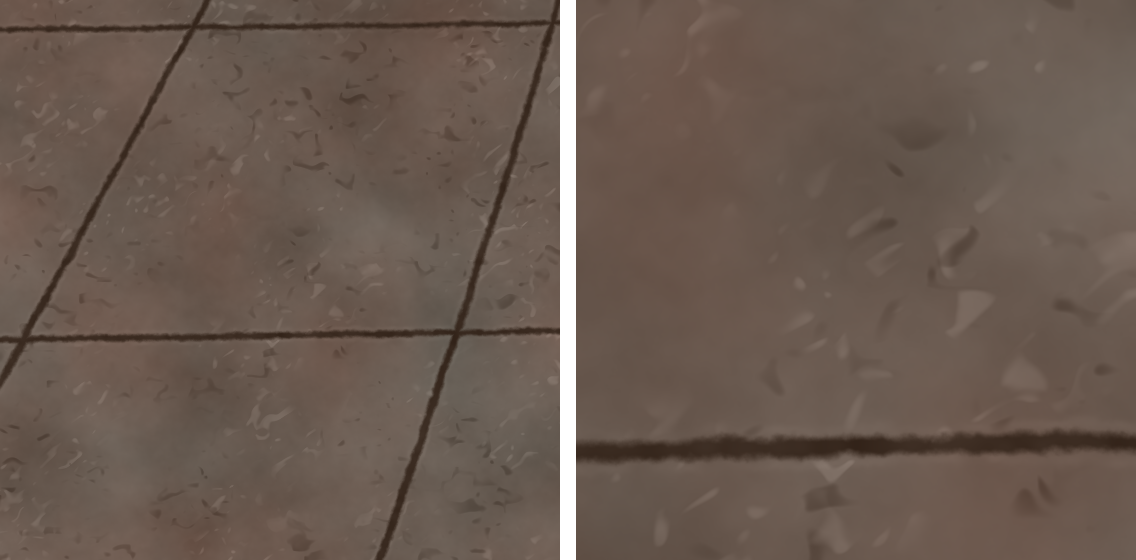
Left: the whole. Right: its middle third, enlarged.
Give the GLSL for this texture, as a Shadertoy shader.

```glsl
#define STONE vec3(0.412, 0.352, 0.313)
#define JOINT_CORE vec3(0.205, 0.145, 0.105)
#define HUE_SHIFT vec3(0.035, -0.012, -0.020)
#define JOINT_HALF_WIDTH 0.0058
#define JOINT_SOFTNESS 0.0030
#define JOINT_ROUGHNESS 0.0032
#define JOINT_WANDER 0.0036
#define MOTTLE_CONTRAST 0.150
#define GRAIN_CONTRAST 0.022
#define PIT_DEPTH 0.075
#define CHIP_LIGHT 0.070

float hash(vec2 p) {
    vec3 q = fract(p.xyx * 0.1031);
    q += dot(q, q.yzx + 33.33);
    return fract((q.x + q.y) * q.z);
}

float noise(vec2 p) {
    vec2 cell = floor(p), f = fract(p);
    f = f * f * (3.0 - 2.0 * f);
    float low = mix(hash(cell), hash(cell + vec2(1, 0)), f.x);
    float high = mix(hash(cell + vec2(0, 1)), hash(cell + vec2(1, 1)), f.x);
    return mix(low, high, f.y);
}

float fbm(vec2 p) {
    const mat2 turn = mat2(1.6, 1.2, -1.2, 1.6);
    float sum = 0.0, amplitude = 0.5;
    for (int i = 0; i < 5; i++) {
        sum += amplitude * noise(p);
        p = turn * p + 17.3;
        amplitude *= 0.5;
    }
    return sum;
}

// Distances to the nearest slanted and level joints of the receding grid
vec2 jointDistances(vec2 uv) {
    float left = -0.173 + 0.544 * uv.y;
    float right = 0.677 + uv.y * (0.352 - 0.03 * uv.y);
    float lower = 0.393 + 0.0156 * uv.x;
    float upper = 0.947 + 0.0117 * uv.x;
    vec2 size = vec2(right - left, upper - lower);
    vec2 tile = (uv - vec2(left, lower)) / size;
    float slope = mix(0.544, 0.325, clamp(tile.x, 0.0, 1.0));
    vec2 toJoint = abs(tile - round(tile)) * size;
    return toJoint * vec2(inversesqrt(1.0 + slope * slope), 1.0);
}

// Sparse irregular specks, clustered by a broader noise
float specks(vec2 uv, vec2 stretch, float seed) {
    vec2 warp = vec2(noise(uv * 45.0 + seed), noise(uv * 45.0 - seed)) - 0.5;
    float shape = noise(uv * stretch + warp * 1.6 + seed);
    float cluster = smoothstep(0.38, 0.78, noise(uv * 13.0 + seed * 2.0));
    return smoothstep(0.70, 0.96, shape) * cluster;
}

vec3 stoneColor(vec2 uv) {
    float mottle = fbm(uv * vec2(6.5, 7.5) + 3.7) - 0.485;
    float grain = fbm(uv * 75.0 + 41.0) - 0.485;
    float hue = fbm(uv * 5.0 + 63.0) - 0.485;
    vec3 color = STONE + mottle * MOTTLE_CONTRAST + grain * GRAIN_CONTRAST;
    color += hue * HUE_SHIFT * 1.6;

    // Dark pits and pale slanted chips
    vec2 slanted = mat2(0.8, -0.6, 0.6, 0.8) * uv;
    color -= PIT_DEPTH * specks(uv, vec2(62.0, 85.0), 11.0);
    color += CHIP_LIGHT * specks(slanted, vec2(60.0, 105.0), 29.0);
    return color;
}

void mainImage(out vec4 fragColor, in vec2 fragCoord) {
    vec2 uv = fragCoord / iResolution.xy;
    float pixel = 1.0 / min(iResolution.x, iResolution.y);
    vec3 color = stoneColor(uv);

    // Joints wander slightly, fray at the edges and widen toward the viewer
    vec2 wander = vec2(noise(uv * 24.0 + 5.0), noise(uv * 24.0 + 37.0)) - 0.5;
    vec2 toJoint = jointDistances(uv + wander * JOINT_WANDER);
    float fray = (fbm(uv * 105.0 + 9.0) - 0.485) * 2.0 * JOINT_ROUGHNESS;
    vec2 halfWidth = JOINT_HALF_WIDTH * mix(1.15, 0.88, uv.y) * vec2(1.05, 0.86);
    vec2 edges = toJoint - halfWidth + fray;
    float edge = min(edges.x, edges.y);

    // Worn pale rim beside the dark groove
    float rim = exp(-pow((edge - 0.005) / 0.0035, 2.0));
    color += 0.032 * rim * noise(uv * 70.0 + 21.0);

    float soft = JOINT_SOFTNESS + pixel * 0.5;
    float groove = 1.0 - smoothstep(-soft, soft, edge);
    float wear = mix(0.82, 1.0, noise(uv * 32.0 + 53.0));
    vec3 grooveColor = JOINT_CORE + 0.03 * (noise(uv * 90.0) - 0.5);
    color = mix(color, grooveColor, groove * wear);

    fragColor = vec4(color, 1.0);
}
```
